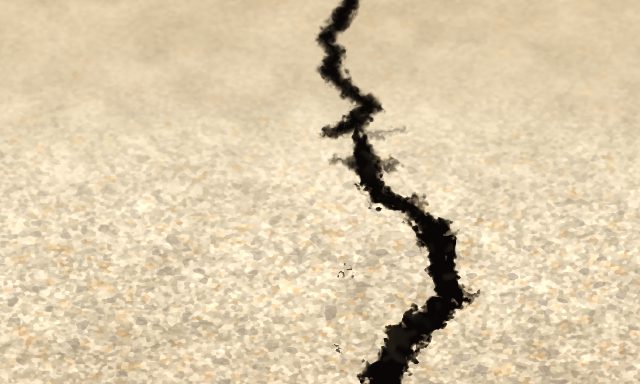
Give the GLSL for this texture, as a WebGL 2 fragment shader.

```glsl
#version 300 es
precision highp float;
// A jagged dark crack running through sunlit, grainy concrete.
// The crack is two chains of tapered capsules, roughened by smooth cellular
// noise; the same noise tints the ground, and focus falls off with height.

#define GRAIN_SCALE 105.0
#define GRAIN_CONTRAST 0.34
#define PATCH_CONTRAST 0.10
#define EDGE_ROUGHNESS 0.042
#define NEAR_SOFTNESS 0.004
#define FAR_SOFTNESS 0.011
#define KNOTS 13

uniform vec2 u_resolution;
out vec4 fragColor;

const vec3 SAND = vec3(0.885, 0.815, 0.690);
const vec3 SUNLIT = vec3(0.940, 0.880, 0.760);
const vec3 TAN = vec3(0.865, 0.785, 0.645);
const vec3 BROWN = vec3(0.27, 0.23, 0.17);
const vec3 VOID = vec3(0.035, 0.025, 0.018);

// Crack spine: x, y, half width, in canvas heights
const vec3 FAR_SPINE[KNOTS] = vec3[KNOTS](
  vec3(.920, 1.017, .020), vec3(.898, .961, .022), vec3(.855, .914, .020),
  vec3(.847, .892, .016), vec3(.877, .857, .018), vec3(.855, .823, .020),
  vec3(.890, .784, .018), vec3(.933, .747, .018), vec3(.968, .726, .022),
  vec3(.929, .689, .022), vec3(.894, .667, .017), vec3(.864, .659, .010),
  vec3(.834, .652, .005));
const vec3 NEAR_SPINE[KNOTS] = vec3[KNOTS](
  vec3(.929, .676, .014), vec3(.937, .628, .019), vec3(.948, .579, .028),
  vec3(.963, .525, .027), vec3(.998, .486, .025), vec3(1.063, .460, .020),
  vec3(1.127, .400, .036), vec3(1.151, .352, .036), vec3(1.149, .292, .035),
  vec3(1.184, .238, .034), vec3(1.123, .173, .040), vec3(1.052, .119, .045),
  vec3(.985, -.015, .046));

vec2 hash2(vec2 c) {
  vec3 h = fract(c.xyx * vec3(0.1031, 0.1030, 0.0973));
  h += dot(h, h.yzx + 33.33);
  return fract((h.xx + h.yz) * h.zy);
}

// Smooth cellular noise: random cell values blended by distance
vec2 cells(vec2 q, float sharpness) {
  vec2 id = floor(q), f = q - id, sum = vec2(0.0);
  float total = 0.0;
  for (int j = -1; j <= 1; j++)
    for (int i = -1; i <= 1; i++) {
      vec2 o = vec2(i, j);
      vec2 d = o + hash2(id + o + 57.0) - f;
      float w = exp(-sharpness * dot(d, d));
      sum += w * hash2(id + o + 211.0);
      total += w;
    }
  return sum / total;
}

float capsule(vec2 p, vec3 a, vec3 b) {
  vec2 ab = b.xy - a.xy;
  float t = clamp(dot(p - a.xy, ab) / dot(ab, ab), 0.0, 1.0);
  return length(p - a.xy - ab * t) - mix(a.z, b.z, t);
}

float chain(vec2 p, vec3 knots[KNOTS]) {
  float d = 9.0;
  for (int i = 0; i < KNOTS - 1; i++) d = min(d, capsule(p, knots[i], knots[i + 1]));
  return d;
}

float cover(float d, float soft) { return 1.0 - smoothstep(-soft, soft, d); }

vec3 ground(vec2 p, float blur) {
  // Broad light: tan far away, brightest across the middle
  vec3 col = mix(SAND, SUNLIT, 0.75 * smoothstep(0.0, 0.42, p.y));
  col = mix(col, TAN, 0.85 * smoothstep(0.52, 1.0, p.y + 0.08 * abs(p.x - 0.83)));

  // Stone grains lose contrast as they leave the focal plane
  float sharpness = mix(9.0, 3.0, blur);
  vec2 fine = cells(p * GRAIN_SCALE * vec2(0.85, 1.15), sharpness);
  vec2 medium = cells(p * GRAIN_SCALE * vec2(0.38, 0.60) + 31.0, sharpness);
  vec2 patchy = cells(p * vec2(11.0, 19.0) + 7.0, 3.5);
  float contrast = GRAIN_CONTRAST * mix(1.0, 0.22, blur);
  col += contrast * (0.65 * (fine.x - 0.5) + 0.35 * (medium.x - 0.5));
  col += PATCH_CONTRAST * (patchy.x - 0.5);
  // Grey pits and warm pebbles
  float pit = smoothstep(0.76, 0.98, medium.y) * (1.0 - 0.8 * blur);
  col = mix(col, vec3(0.62, 0.56, 0.49), 0.5 * pit);
  float warm = smoothstep(0.26, 0.05, medium.y) * (1.0 - 0.7 * blur);
  return col + warm * vec3(0.02, -0.035, -0.09);
}

void main() {
  vec2 p = gl_FragCoord.xy / u_resolution.y;
  float blur = smoothstep(0.25, 0.85, p.y);
  float soft = mix(NEAR_SOFTNESS, FAR_SOFTNESS, blur);
  vec3 col = ground(p, blur);

  // Broken edge, calmer in the distance
  vec2 jag = cells(p * 48.0, 7.0) - 0.5 + 0.6 * (cells(p * 110.0, 7.0) - 0.5);
  vec2 q = p + jag * EDGE_ROUGHNESS * mix(0.75, 0.35, blur);

  // Crumbled ledges beside the crack
  float ledge = capsule(q, vec3(.875, .582, .006), vec3(.955, .570, .026));
  ledge = min(ledge, capsule(q, vec3(.965, .572, .025), vec3(1.032, .573, .008)));
  ledge = min(ledge, capsule(q, vec3(1.010, .486, .016), vec3(1.110, .475, .008)));
  ledge = min(ledge, capsule(q, vec3(1.130, .410, .020), vec3(1.185, .392, .010)));
  ledge = min(ledge, capsule(q, vec3(1.185, .238, .022), vec3(1.240, .239, .007)));
  vec3 rubble = BROWN * (0.65 + 1.1 * cells(p * 65.0 + 5.0, 6.0).x);
  col = mix(col, rubble, 0.85 * cover(ledge, soft * 1.3));
  float hairline = capsule(q, vec3(.945, .646, .008), vec3(1.050, .658, .002));
  col = mix(col, BROWN, 0.55 * cover(hairline, soft));

  // Crack body: brown rim around a black void
  float crack = min(chain(q, FAR_SPINE), chain(q, NEAR_SPINE));
  col = mix(col, rubble, cover(crack - 0.002, soft));
  vec3 depth = mix(VOID, BROWN, 0.4 * smoothstep(0.62, 0.95, cells(p * 38.0, 5.0).y));
  col = mix(col, depth, cover(crack + 0.005, soft * 1.2));

  // Two loose dark chips
  float chip = min(capsule(q, vec3(.901, .296, .006), vec3(.909, .296, .005)),
                   capsule(q, vec3(.881, .098, .004), vec3(.894, .098, .005)));
  col = mix(col, BROWN, 0.85 * cover(chip, soft));

  fragColor = vec4(clamp(col, 0.0, 1.0), 1.0);
}
```
